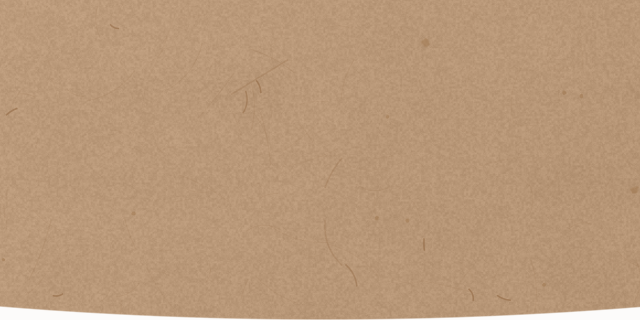
A Shadertoy shader for this texture:

```glsl
// Brown kraft paper with pressed fibres and flecks, cut along a shallow curve above white.

const vec3 PAPER = vec3(0.722, 0.592, 0.467);
const vec3 FIBRE = vec3(0.59, 0.43, 0.285);
const vec3 FLECK = vec3(0.62, 0.46, 0.30);
const vec3 BACKING = vec3(0.99, 0.985, 0.98);
const vec3 CURVE = vec3(1.01, 0.0015, 0.040); // centre x, lowest y, bend
const float GRAIN = 0.050;
const float MOTTLE = 0.024;
const float HAIR_STRENGTH = 0.16;

// Prominent fibres: both ends, in canvas heights
const vec4 FIBRES[12] = vec4[12](
    vec4(0.724, 0.706, 0.898, 0.812), vec4(0.802, 0.747, 0.815, 0.711),
    vec4(1.016, 0.310, 1.068, 0.172), vec4(1.081, 0.172, 1.115, 0.107),
    vec4(1.325, 0.253, 1.326, 0.219), vec4(1.555, 0.076, 1.594, 0.062),
    vec4(1.466, 0.096, 1.479, 0.062), vec4(0.167, 0.076, 0.195, 0.081),
    vec4(0.020, 0.641, 0.052, 0.661), vec4(1.016, 0.414, 1.068, 0.505),
    vec4(0.346, 0.922, 0.370, 0.911), vec4(0.768, 0.714, 0.760, 0.648));

// Prominent flecks: centre and radius
const vec3 FLECKS[10] = vec3[10](
    vec3(1.331, 0.867, 0.015), vec3(1.763, 0.711, 0.008),
    vec3(1.818, 0.700, 0.007), vec3(1.211, 0.635, 0.008),
    vec3(1.273, 0.310, 0.008), vec3(1.177, 0.318, 0.008),
    vec3(1.984, 0.406, 0.014), vec3(1.700, 0.109, 0.007),
    vec3(0.010, 0.188, 0.006), vec3(0.417, 0.333, 0.008));

float hash(vec2 p) {
    vec3 q = fract(vec3(p.xyx) * 0.1031);
    q += dot(q, q.yzx + 33.33);
    return fract((q.x + q.y) * q.z);
}

float noise(vec2 p) {
    vec2 i = floor(p), f = fract(p);
    f = f * f * (3.0 - 2.0 * f);
    return mix(mix(hash(i), hash(i + vec2(1, 0)), f.x),
               mix(hash(i + vec2(0, 1)), hash(i + vec2(1, 1)), f.x), f.y);
}

float fbm(vec2 p) {
    float sum = 0.0, amp = 0.5;
    for (int i = 0; i < 4; i++) {
        sum += amp * noise(p);
        p = p * 2.03 + 17.7;
        amp *= 0.5;
    }
    return sum;
}

// Distance to a segment bowed sideways by a fraction of its length
float strand(vec2 p, vec2 a, vec2 b, float bow) {
    vec2 d = b - a;
    float t = clamp(dot(p - a, d) / dot(d, d), 0.0, 1.0);
    vec2 side = vec2(-d.y, d.x) * bow * 4.0 * t * (1.0 - t);
    return length(p - a - d * t - side);
}

// Signed layer of short random hairs, one in each cell
float hairs(vec2 p, float scale, float seed, float width) {
    vec2 cell = floor(p * scale);
    float sum = 0.0;
    for (int y = -1; y <= 1; y++)
    for (int x = -1; x <= 1; x++) {
        vec2 id = cell + vec2(x, y);
        vec2 key = id + seed;
        vec2 mid = (id + vec2(hash(key), hash(key + 31.7))) / scale;
        float angle = 6.2832 * hash(key + 57.3);
        float reach = mix(0.15, 0.75, hash(key + 83.1)) / scale;
        vec2 arm = reach * vec2(cos(angle), sin(angle));
        float d = strand(p, mid - arm, mid + arm, 0.3 * (hash(key + 11.9) - 0.5));
        float tone = hash(key + 97.4) * 1.5 - 0.5;
        sum += tone * (1.0 - smoothstep(0.0, width, d));
    }
    return sum;
}

void mainImage(out vec4 fragColor, in vec2 fragCoord) {
    vec2 p = fragCoord / iResolution.y;
    float px = 1.0 / iResolution.y;

    // Broad shading, cloudy pulp and fine grain
    float tone = 0.010 - 0.009 * p.x + 0.010 * (p.y - 0.5);
    tone += MOTTLE * (fbm(p * vec2(5.0, 7.0)) - 0.47);
    tone += GRAIN * (noise(p * 150.0) - 0.5);
    tone += 0.6 * GRAIN * (noise(p * 290.0 + 41.0) - 0.5);
    vec3 col = PAPER + tone;

    // Fine hairs over the whole sheet
    float hair = hairs(p, 7.0, 3.0, 0.0035) + 0.6 * hairs(p, 15.0, 71.0, 0.0035);
    col = mix(col, FIBRE, HAIR_STRENGTH * max(hair, 0.0));
    col += 0.02 * max(-hair, 0.0);

    // Larger fibres
    for (int i = 0; i < 12; i++) {
        vec4 f = FIBRES[i];
        float bow = 0.12 * sin(float(i) * 2.4);
        float d = strand(p, f.xy, f.zw, bow);
        float strength = mix(0.65, 0.30, smoothstep(0.04, 0.11, distance(f.xy, f.zw)));
        col = mix(col, FIBRE, strength * (1.0 - smoothstep(0.0005, 0.0045, d)));
    }

    // Soft irregular flecks
    for (int i = 0; i < 10; i++) {
        vec3 f = FLECKS[i];
        float d = length(p - f.xy) + 0.5 * f.z * (noise(p * 130.0) - 0.5);
        col = mix(col, FLECK, 0.5 * (1.0 - smoothstep(0.5 * f.z, 1.1 * f.z, d)));
    }

    // Curved lower cut
    float x = p.x - CURVE.x;
    float edge = CURVE.y + CURVE.z * x * x;
    col = mix(BACKING, col, smoothstep(-px, px, p.y - edge));
    fragColor = vec4(col, 1.0);
}
```
